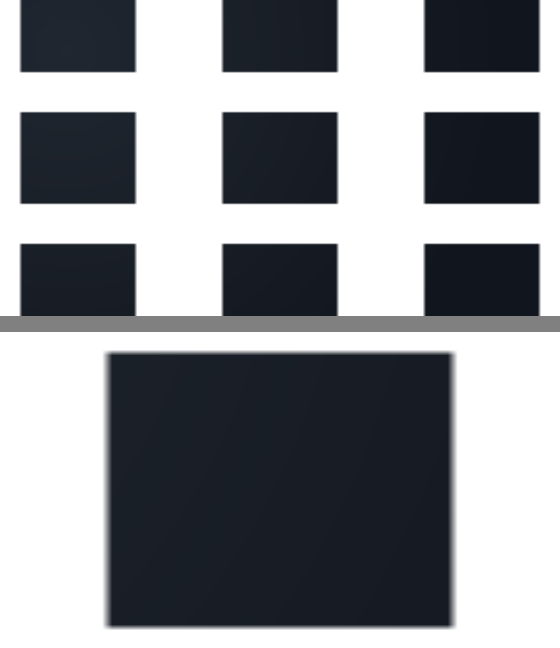
Top: the whole. Bottom: its middle third, enlarged.
Give the GLSL for this pattern, as a Shadertoy shader.

```glsl
// A centred grid of dark slate panels on white, three across and three down,
// with the outer rows cropped. Each panel is a box with soft grey borders,
// and one radial gradient across the canvas tints all the panels.

const vec2 PITCH = vec2(0.639, 0.4167);       // spacing, in canvas heights
const vec2 HALF_SIZE = vec2(0.1875, 0.148);   // outer half extents of a panel
const vec2 BORDER = vec2(0.0105, 0.006);      // fade width: sides, top and bottom

const vec3 PAPER = vec3(1.0);
const vec3 SLATE_LIGHT = vec3(0.127, 0.152, 0.188);
const vec3 SLATE_DARK = vec3(0.066, 0.082, 0.112);
const vec2 GLOW_CENTRE = vec2(-0.68, 0.34);
const float GLOW_RADIUS = 1.4;

// Position relative to the centre of the nearest cell
vec2 repeatCentred(vec2 p, vec2 pitch) {
    return (fract(p / pitch + 0.5) - 0.5) * pitch;
}

// Box coverage, fading inward from the outer edge separately on each axis
float softBox(vec2 p, vec2 halfSize, vec2 fade, float pixel) {
    vec2 inset = halfSize - abs(p);
    vec2 ramp = clamp(inset / max(fade, vec2(pixel)), 0.0, 1.0);
    return ramp.x * ramp.y;
}

// Slate tint, brightest at the glow centre
vec3 slateTint(vec2 p, vec2 centre, float radius) {
    float falloff = clamp(length(p - centre) / radius, 0.0, 1.0);
    return mix(SLATE_LIGHT, SLATE_DARK, falloff);
}

void mainImage(out vec4 fragColor, in vec2 fragCoord) {
    // Centred coordinates, one unit per canvas height
    vec2 p = (fragCoord - 0.5 * iResolution.xy) / iResolution.y;
    float pixel = 1.0 / iResolution.y;

    vec2 cell = repeatCentred(p, PITCH);
    float panel = softBox(cell, HALF_SIZE, BORDER, pixel);
    vec3 slate = slateTint(p, GLOW_CENTRE, GLOW_RADIUS);

    fragColor = vec4(mix(PAPER, slate, panel), 1.0);
}
```
